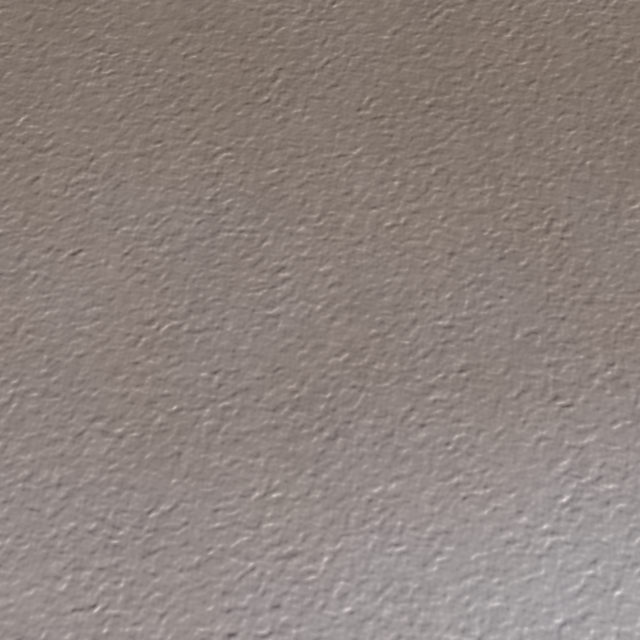
A WebGL 1 fragment shader for this texture:

```glsl
precision highp float;
// Softly lit rough plaster: short broken flecks in low relief under a broad
// light that goes from warm brown (top) to cool pale grey (lower right).
// Two tilted layers of gradient noise give a height; its slope gives the shading.

uniform vec2 u_resolution;

#define STEEP_FREQ vec2(42.0, 64.0)  // cells along and across the steep flecks
#define FLAT_FREQ vec2(47.0, 74.0)   // the same for the flatter flecks
#define STEEP_ANGLE 0.95             // tilts in radians
#define FLAT_ANGLE 0.22
#define FORESHORTEN 0.32             // how much finer the grain gets upwards
#define WARP_FREQ 34.0
#define WARP_AMOUNT 0.009
#define LIGHT_STEP vec2(-0.0030, 0.0050)
#define RELIEF 0.128
#define MOTTLE 0.030                 // broad uneven brightness
#define BLOTCH 0.011                 // broad uneven hue

const vec3 WARM_BROWN = vec3(0.508, 0.458, 0.424);
const vec3 MID_TAUPE  = vec3(0.550, 0.502, 0.482);
const vec3 PALE_GREY  = vec3(0.598, 0.562, 0.556);
const vec3 COOL_SHEEN = vec3(0.655, 0.640, 0.650);

// Pseudo-random unit vector for a lattice point
vec2 latticeGradient(vec2 cell) {
  vec3 h = fract(cell.xyx * vec3(0.1031, 0.1030, 0.0973));
  h += dot(h, h.yzx + 33.33);
  float angle = 6.28319 * fract((h.x + h.y) * h.z);
  return vec2(cos(angle), sin(angle));
}

// Gradient noise, roughly -0.7 to 0.7
float gradientNoise(vec2 p) {
  vec2 cell = floor(p);
  vec2 f = fract(p);
  vec2 w = f * f * f * (f * (f * 6.0 - 15.0) + 10.0);
  vec2 e = vec2(1.0, 0.0);
  float a = dot(latticeGradient(cell), f);
  float b = dot(latticeGradient(cell + e.xy), f - e.xy);
  float c = dot(latticeGradient(cell + e.yx), f - e.yx);
  float d = dot(latticeGradient(cell + e.xx), f - e.xx);
  return mix(mix(a, b, w.x), mix(c, d, w.x), w.y);
}

mat2 rotation(float angle) {
  float c = cos(angle), s = sin(angle);
  return mat2(c, -s, s, c);
}

// Height of the plaster: two crossing sets of flecks and a fine even grain
float plasterHeight(vec2 p) {
  vec2 warp = vec2(gradientNoise(p * WARP_FREQ + 7.3),
                   gradientNoise(p * WARP_FREQ + 51.9));
  vec2 q = p + WARP_AMOUNT * warp;
  float steep = gradientNoise(rotation(STEEP_ANGLE) * q * STEEP_FREQ + 90.0);
  float flat_ = gradientNoise(rotation(FLAT_ANGLE) * q * FLAT_FREQ + 170.0);
  float grain = gradientNoise(p * 118.0 + 31.0);
  return 0.72 * steep + 0.72 * flat_ + 0.34 * grain;
}

// Broad light and slight colour blotches of the wall
vec3 wallColour(vec2 uv) {
  float drift = 0.09 * gradientNoise(uv * 3.0 + 4.6);
  float depth = 1.0 - uv.y + drift + 0.14 * (0.5 - uv.x) * uv.y;
  vec3 colour = mix(WARM_BROWN, MID_TAUPE, smoothstep(0.06, 0.54, depth));
  colour = mix(colour, PALE_GREY, smoothstep(0.52, 1.02, depth));
  float corner = length((uv - vec2(1.0, 0.0)) * vec2(0.9, 1.5));
  colour = mix(colour, COOL_SHEEN, 0.85 * (1.0 - smoothstep(0.05, 0.75, corner)));
  float tint = gradientNoise(uv * 7.0 + 23.1);
  return colour + BLOTCH * tint * vec3(0.3, -0.1, -0.9);
}

void main() {
  vec2 uv = gl_FragCoord.xy / u_resolution;

  // Grain shrinks towards the top, as on a surface leaning away
  vec2 p = (uv - vec2(0.5, 0.0)) * (1.0 + FORESHORTEN * uv.y) + 1.0;

  // Slope towards the light: gentle slopes stay flat, strong ones stand out
  float slope = plasterHeight(p) - plasterHeight(p + LIGHT_STEP);
  float shade = slope * (0.55 + 0.9 * abs(slope));
  shade += 0.5 * (slope * max(slope, 0.0) - 0.04);

  // Patches of stronger and weaker texture, calmer towards the top
  float strength = mix(1.10, 0.85, uv.y) + 0.5 * gradientNoise(uv * 11.0 + 61.7);

  // Uneven brightness in patches of several sizes
  float mottle = 0.45 * gradientNoise(uv * 6.0 + 12.4)
               + 0.55 * gradientNoise(p * 17.0 + 38.2)
               + 0.90 * gradientNoise(p * 36.0 + 77.5);

  vec3 colour = wallColour(uv) + MOTTLE * mottle;
  colour += RELIEF * strength * shade * vec3(1.0, 0.99, 0.96);
  gl_FragColor = vec4(clamp(colour, 0.0, 1.0), 1.0);
}
```
